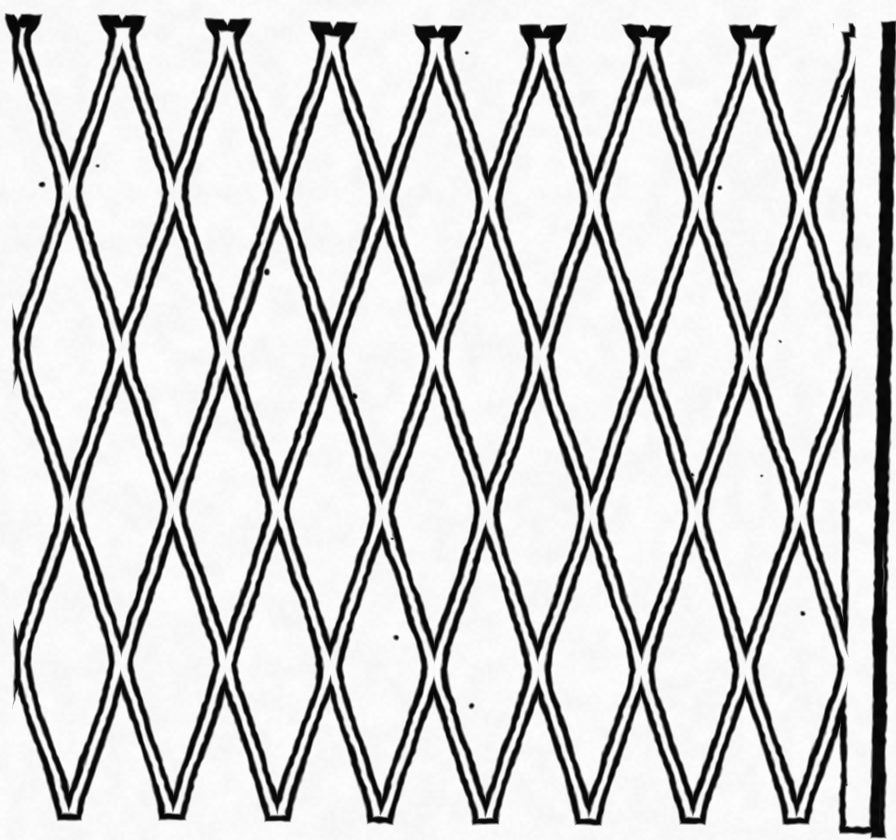
This pattern is drawn by a Shadertoy shader. Its source:

```glsl
// Expanded metal mesh of tall diamonds with a side strip, in worn black ink on pale paper.

float hash(vec2 p) {
    vec3 q = fract(vec3(p.xyx) * 0.1031);
    q += dot(q, q.yzx + 33.33);
    return fract((q.x + q.y) * q.z);
}

float noise(vec2 p) {
    vec2 i = floor(p), f = fract(p);
    f = f * f * (3.0 - 2.0 * f);
    return mix(mix(hash(i), hash(i + vec2(1, 0)), f.x),
               mix(hash(i + vec2(0, 1)), hash(i + vec2(1, 1)), f.x), f.y);
}

float smoothMax(float a, float b, float k) {
    float h = max(k - abs(a - b), 0.0) / k;
    return max(a, b) + h * h * k * 0.25;
}

// Sparse ink spots, one candidate per grid cell
float specks(vec2 p) {
    vec2 cell = floor(p / 64.0);
    vec2 center = (cell + 0.2 + 0.6 * vec2(hash(cell + 7.0), hash(cell + 19.0))) * 64.0;
    float radius = 0.7 + 2.0 * hash(cell + 31.0);
    return length(p - center) - radius + 20.0 * step(0.13, hash(cell + 3.0));
}

void mainImage(out vec4 fragColor, in vec2 fragCoord) {
    // Canvas is 720 units tall, y pointing down
    float unit = 720.0 / iResolution.y;
    vec2 p = vec2(fragCoord.x, iResolution.y - fragCoord.y) * unit;
    float soft = max(1.5, 0.75 * unit);

    // Uneven hand-cut edges and a slight warp of the sheet
    vec2 w = p + 1.8 * (vec2(noise(p / 19.0), noise(p / 19.0 + 50.0)) - 0.5)
               + 1.2 * (vec2(noise(p / 5.0 + 90.0), noise(p / 5.0 + 140.0)) - 0.5);
    vec2 s = w;
    s.x *= 1.0 + 0.000016 * (w.y - 30.0);
    s.y -= mix(9.0, 4.0, w.y / 720.0) * smoothstep(60.0, 400.0, w.x);

    // Diamond lattice: junctions at integer coordinates of both strand families
    float u = (s.x - 60.0) / 90.0;
    float v = (s.y - 165.0) / 134.5;
    vec2 cell = fract(vec2(u + 0.5 * v, u - 0.5 * v)) - 0.5;
    float diamond = (max(abs(cell.x), abs(cell.y)) - 0.5) * 85.0 + 2.5;
    float sides = abs(cell.x + cell.y) * 45.0 - 40.0;
    float hole = smoothMax(diamond, sides, 6.0);

    // Sheet of strands joined to the solid strip
    float stripLeft = 733.5 - 0.013 * w.y;
    float sheet = max(max(17.0 - s.x, s.x - 738.0), max(24.0 - s.y, s.y - 697.0));
    float strip = max(max(stripLeft - w.x, w.x - 757.0 + 0.012 * w.y), w.y - 709.0);
    float metal = min(max(-hole, sheet), strip);

    // Ink outline, swelling at the cut top ends
    float inkWidth = 5.1 + 1.2 * (noise(p / 33.0 + 11.0) - 0.5);
    inkWidth += 6.0 * smoothstep(34.0, 18.0, s.y) * step(w.x, 715.0);
    float ink = max(max(-metal, metal - inkWidth), 12.0 - s.y);

    // Small notch in each top end
    float notch = abs(fract(u) - 0.5) * 90.0;
    ink = max(ink, (18.0 - s.y) * 0.6 - notch);

    // Heavy border bar with a worn pale streak
    float barX = w.x - 762.0 + 0.014 * w.y;
    float bar = max(abs(barX) - 6.0, abs(w.y - 368.0) - 350.0);
    ink = min(ink, bar);
    float streak = smoothstep(1.6, 0.2, abs(barX - 2.5)) * smoothstep(0.45, 0.8, noise(p / vec2(9.0, 70.0)));
    ink = min(ink, specks(w));

    // Paper mottling and ink tone
    float grain = noise(p / 3.0) * 0.5 + noise(p / 14.0) * 0.5;
    vec3 paper = vec3(0.995 - 0.035 * grain);
    vec3 inkColor = vec3(0.02 + 0.03 * noise(p / 6.0 + 70.0) + 0.3 * streak);
    fragColor = vec4(mix(paper, inkColor, smoothstep(soft, -soft, ink)), 1.0);
}
```
